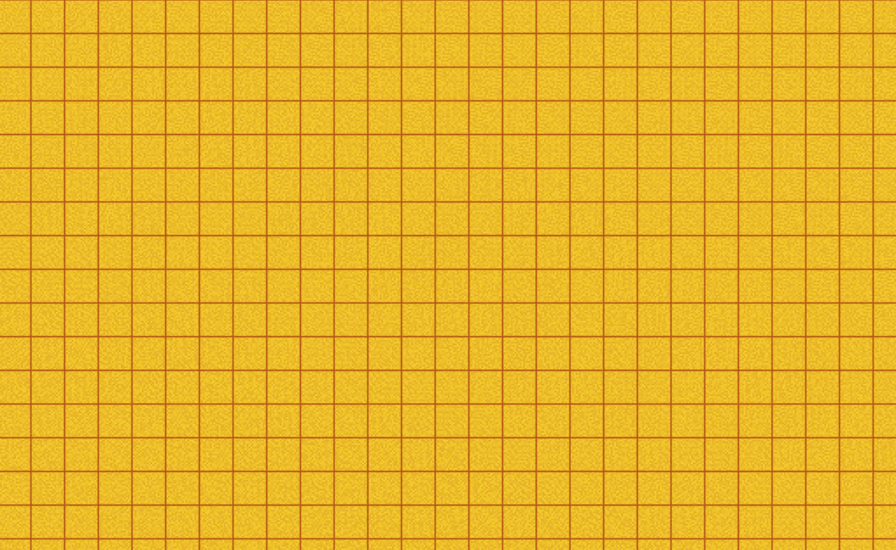
Give the GLSL for this pattern, as a Shadertoy shader.

```glsl
// Fine red square grid ruled over a grainy golden yellow ground.
// Distance to the nearest rule gives softly filtered line coverage;
// sine-hash noise, flattened by its neighbours, gives an even grain.

// Lengths are fractions of the canvas width.
#define PITCH 0.0376
#define FIRST_RULE vec2(0.0345, 0.0125)
#define RULE_WIDTH 0.0017
#define RULE_SOFTNESS 0.001
#define RULE_COLOR vec3(0.69, 0.31, 0.07)
#define RULE_WEAR 0.15
#define GOLD vec3(0.926, 0.744, 0.162)
#define GRAIN_TONE vec3(0.08, 0.15, 0.04)
#define GRAIN_HUE vec3(0.03, -0.02, 0.11)
#define GRAINS_ACROSS 512.0
#define GRAIN_EVENNESS 0.5

float hash(vec2 p) {
    return fract(sin(dot(p, vec2(127.1, 311.7))) * 43758.5453);
}

// Value noise in -0.5..0.5 with its lattice points at the grain centres.
float valueNoise(vec2 p) {
    p -= 0.5;
    vec2 cell = floor(p);
    vec2 f = p - cell;
    f = f * f * (3.0 - 2.0 * f);
    float low = mix(hash(cell), hash(cell + vec2(1.0, 0.0)), f.x);
    float high = mix(hash(cell + vec2(0.0, 1.0)), hash(cell + 1.0), f.x);
    return mix(low, high, f.y) - 0.5;
}

// Noise less part of its neighbours' mean, to avoid broad blotches.
float evenGrain(vec2 p) {
    vec2 dx = vec2(1.0, 0.0);
    vec2 dy = vec2(0.0, 1.0);
    float around = valueNoise(p + dx) + valueNoise(p - dx)
                 + valueNoise(p + dy) + valueNoise(p - dy);
    return valueNoise(p) - GRAIN_EVENNESS * 0.25 * around;
}

// Filtered coverage of the nearest rule on each axis.
vec2 ruleCoverage(vec2 uv, float pixel) {
    vec2 offset = (uv - FIRST_RULE) / PITCH;
    vec2 d = abs(fract(offset + 0.5) - 0.5) * PITCH;
    vec2 soft = vec2(max(pixel, RULE_SOFTNESS));
    float halfWidth = 0.5 * RULE_WIDTH;
    return smoothstep(-soft, soft, d + halfWidth)
         - smoothstep(-soft, soft, d - halfWidth);
}

void mainImage(out vec4 fragColor, in vec2 fragCoord) {
    float pixel = 1.0 / iResolution.x;
    vec2 uv = fragCoord * pixel;

    // Ground: gold with a fine grain in tone and a weaker one in hue
    vec2 grainPos = uv * GRAINS_ACROSS;
    float tone = evenGrain(grainPos);
    float hue = evenGrain(grainPos + vec2(37.0, 91.0));
    vec3 color = GOLD + GRAIN_TONE * tone + GRAIN_HUE * hue;

    // Rules: ink thinned unevenly by the grain
    vec2 cover = ruleCoverage(uv, pixel);
    float ink = 1.0 - (1.0 - cover.x) * (1.0 - cover.y);
    ink *= 1.0 - RULE_WEAR * (0.5 + hue);
    color = mix(color, RULE_COLOR, clamp(ink, 0.0, 1.0));

    fragColor = vec4(color, 1.0);
}
```
